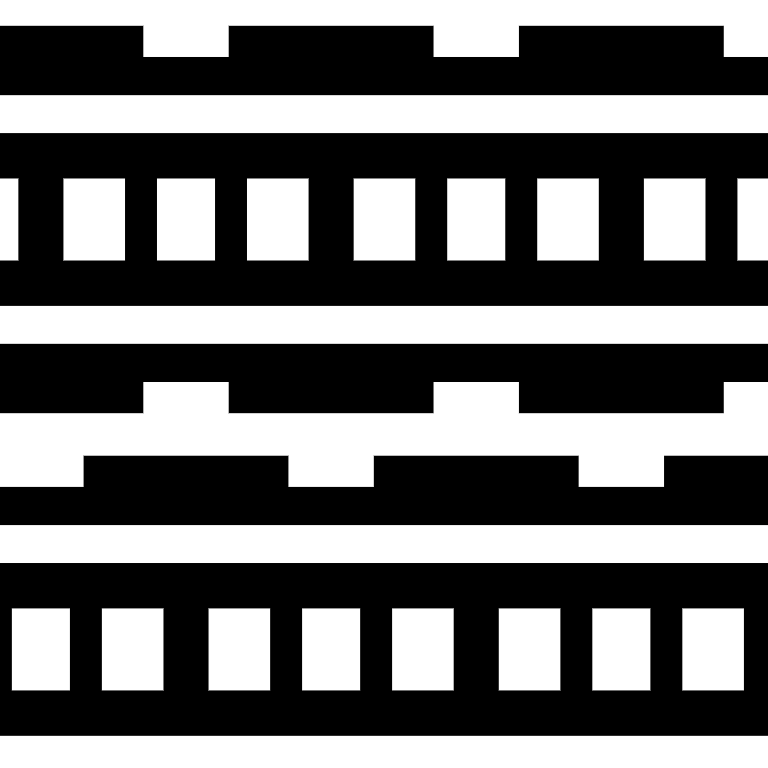
A Shadertoy shader for this pattern:

```glsl
// Black bands with notched rims, inlaid white stripes and a row of windows.
// Each cell is folded about both axes, then white boxes are cut from a black
// band with distance functions; every other row is shifted by half a cell.

const vec2 CELL = vec2(0.3779, 0.5598);    // repeat size, in canvas heights
const vec2 ORIGIN = vec2(0.2422, 0.7142);  // centre of one cell
const vec3 INK = vec3(0.0);
const vec3 PAPER = vec3(1.0);

// Signed distance to an interval, negative inside
float interval(float x, float center, float halfWidth) {
    return abs(x - center) - halfWidth;
}

// Signed box distance with square corners
float box(vec2 p, vec2 center, vec2 halfSize) {
    vec2 d = abs(p - center) - halfSize;
    return max(d.x, d.y);
}

// Centred cell coordinates with alternate rows staggered
vec2 staggeredCell(vec2 p, vec2 size) {
    p /= size;
    float row = floor(p.y + 0.5);
    p.x += 0.5 * mod(row, 2.0);
    return (fract(p + 0.5) - 0.5) * size;
}

// Signed distance to the black band; q is folded into one quadrant
float bandDistance(vec2 q) {
    float band = interval(q.y, 0.0, 0.2522);
    float notch = max(q.x - 0.0556, 0.2116 - q.y);
    float stripe = interval(q.y, 0.1372, 0.0247);
    float middleWindow = box(q, vec2(0.0), vec2(0.0378, 0.0534));
    float sideWindow = box(q, vec2(0.1195, 0.0), vec2(0.0401, 0.0534));
    float cuts = min(min(notch, stripe), min(middleWindow, sideWindow));
    return max(band, -cuts);
}

// Coverage of a shape, smoothed over one pixel
float coverage(float dist, float pixel) {
    return clamp(0.5 - dist / pixel, 0.0, 1.0);
}

void mainImage(out vec4 fragColor, in vec2 fragCoord) {
    float pixel = 1.0 / iResolution.y;
    vec2 p = fragCoord * pixel - ORIGIN;
    vec2 q = abs(staggeredCell(p, CELL));
    float ink = coverage(bandDistance(q), pixel);
    fragColor = vec4(mix(PAPER, INK, ink), 1.0);
}
```
